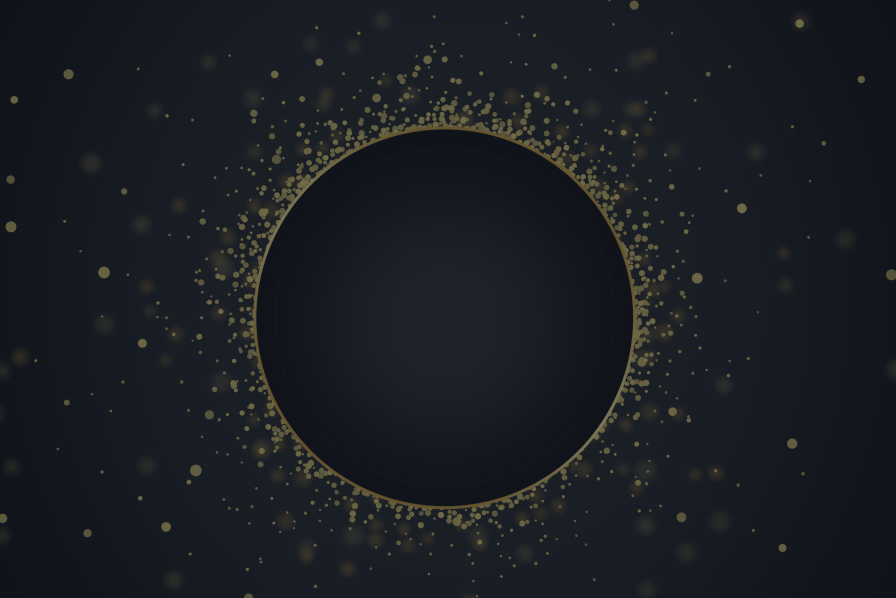
A Shadertoy shader for this background:

```glsl
// A dark disc with a thin gold rim, set in a halo of gold confetti on slate.
// Dots sit on jittered grids; their chance of showing fades away from the rim.
// Lengths are in canvas heights, measured from the centre of the canvas.

#define CENTER vec2(-0.0055, -0.0315)
#define RADIUS 0.3175
#define RIM_WIDTH 0.0050
#define INNER_RADIUS 0.283
#define GOLD vec3(0.46, 0.435, 0.28)
#define AMBER vec3(0.37, 0.31, 0.17)
#define SLATE vec3(0.101, 0.117, 0.147)
#define NIGHT vec3(0.063, 0.076, 0.101)
#define DISC_LIGHT vec3(0.120, 0.141, 0.167)
#define DISC_DARK vec3(0.060, 0.072, 0.096)

vec3 hash3(vec2 cell, float seed) {
    vec3 q = fract(vec3(cell.xyx + seed * 17.3) * vec3(0.1031, 0.1030, 0.0973));
    q += dot(q, q.yxz + 33.33);
    return fract((q.xxy + q.yzz) * q.zyx);
}

// Coverage of scattered dots; chance falls off over "reach" beyond the rim.
float dots(vec2 p, float cell, float size, float blur, float chance, float reach, float seed) {
    float cover = 0.0;
    vec2 home = floor(p / cell);
    for (int y = -1; y <= 1; y++)
    for (int x = -1; x <= 1; x++) {
        vec2 id = home + vec2(x, y);
        vec3 jitter = hash3(id + 200.0, seed);
        vec3 trait = hash3(id + 300.0, seed + 5.0);
        vec2 spot = (id + 0.12 + 0.76 * jitter.xy) * cell;
        float gap = max(length(spot - CENTER) - RADIUS, 0.0);
        float shown = step(jitter.z, chance * exp(-gap / reach));
        float r = size * mix(0.62, 1.0, trait.x);
        float disc = 1.0 - smoothstep(r - blur, r + blur, length(p - spot));
        cover = max(cover, shown * disc * mix(0.72, 1.0, trait.y));
    }
    return cover;
}

// Antialiased circular line.
float ringLine(float dist, float radius, float width, float px) {
    return 1.0 - smoothstep(-px, px, abs(dist - radius) - 0.5 * width);
}

void mainImage(out vec4 fragColor, in vec2 fragCoord) {
    float px = 1.0 / iResolution.y;
    vec2 p = (fragCoord - 0.5 * iResolution.xy) * px;
    vec2 q = p - CENTER;
    float dist = length(q);
    vec2 dir = q / max(dist, 1e-4);
    float edge = 0.7 * px;

    // Slate backdrop with a wide vignette
    float vignette = smoothstep(0.36, 0.90, length(p * vec2(1.0, 0.9)));
    vec3 color = mix(SLATE, NIGHT, vignette);

    // Out of focus lights, wide and then close to the rim
    float haze = dots(p, 0.088, 0.016, 0.011, 0.36, 0.9, 1.0);
    color = mix(color, GOLD, 0.22 * haze);
    float embers = dots(p, 0.044, 0.013, 0.010, 0.75, 0.085, 2.0);
    color = mix(color, AMBER, 0.38 * embers);

    // Sharp scatter and fine dust
    float confetti = dots(p, 0.088, 0.0098, edge, 0.28, 2.0, 3.0);
    confetti = max(confetti, dots(p, 0.019, 0.0029, edge, 0.95, 0.075, 4.0));

    // Dense halo in three layers, fullest at the top and upper sides
    float crown = 0.83 + 0.17 * dir.y;
    for (int i = 0; i < 3; i++) {
        float k = float(i);
        float layer = dots(p, 0.0122 + 0.0019 * k, 0.0054, edge, crown * (1.05 - 0.08 * k),
                           (0.019 + 0.003 * k) * (1.0 + 0.25 * dir.y), 6.0 + k);
        confetti = max(confetti, layer);
    }
    color = mix(color, GOLD, 0.92 * confetti);

    // Disc, lit softly from its middle with a shaded border
    float glow = 1.0 - smoothstep(0.03, 0.350, length(q + vec2(0.0, 0.008)));
    vec3 disc = mix(DISC_DARK, DISC_LIGHT, glow);
    disc += 0.04 * AMBER * ringLine(dist, INNER_RADIUS, 0.002, px);
    color = mix(color, disc, 1.0 - smoothstep(-edge, edge, dist - RADIUS));

    // Gold rim with paler glints at upper left and lower right
    float glint = pow(abs(dot(dir, normalize(vec2(-0.85, 0.53)))), 8.0);
    vec3 rim = mix(AMBER * 1.08, vec3(0.49, 0.47, 0.35), glint);
    color = mix(color, rim, 0.95 * ringLine(dist, RADIUS, RIM_WIDTH, edge));

    fragColor = vec4(color, 1.0);
}
```
